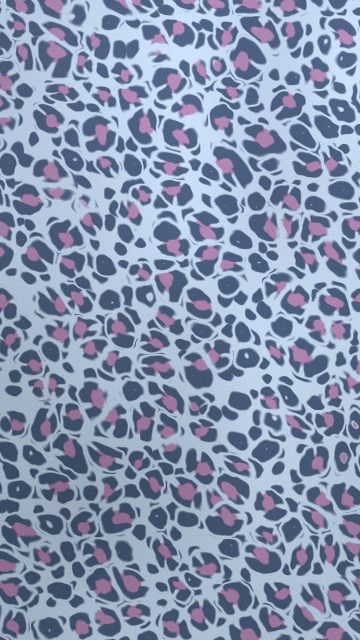
Reproduce this texture procedurally as a Shadertoy shader.

```glsl
// Leopard print on pale blue mesh fabric: navy rosettes with mauve centres.
#define COLUMNS 11.0
#define GAP 0.065
#define JITTER 0.72
#define MIN_RADIUS 0.30
#define MAX_RADIUS 0.57
#define CORE_SIZE 0.40
#define EDGE_WOBBLE 0.10
#define THREADS 105.0
#define CLOTH vec3(0.685, 0.755, 0.835)
#define NAVY vec3(0.255, 0.320, 0.430)
#define MAUVE vec3(0.615, 0.465, 0.615)

float hash(vec2 p) {
    return fract(sin(dot(p, vec2(127.1, 311.7))) * 43758.5453);
}

vec2 hash2(vec2 p) {
    return vec2(hash(p), hash(p + 37.3));
}

float noise(vec2 p) {
    vec2 i = floor(p), f = fract(p);
    f = f * f * (3.0 - 2.0 * f);
    return mix(mix(hash(i), hash(i + vec2(1, 0)), f.x),
               mix(hash(i + vec2(0, 1)), hash(i + vec2(1, 1)), f.x), f.y);
}

float smoothMax(float a, float b, float k) {
    float h = max(k - abs(a - b), 0.0) / k;
    return max(a, b) + h * h * k * 0.25;
}

vec2 direction(float angle) {
    return vec2(cos(angle), sin(angle));
}

// Oval distance, stretched along a random axis
float oval(vec2 q, float seed) {
    vec2 axis = direction(6.2832 * seed);
    return length(vec2(dot(q, axis) * 0.87, dot(q, vec2(-axis.y, axis.x)) * 1.12));
}

// Wedge-shaped cut that runs outward from the centre
float wedge(vec2 q, float angle, float width) {
    vec2 ray = direction(angle);
    float along = dot(q, ray);
    float across = abs(dot(q, vec2(-ray.y, ray.x)));
    return max(across - width - 0.12 * max(along, 0.0), -along);
}

// Returns distances to the navy lobes (x), mauve centre (y) and whole body (z)
vec3 rosette(vec2 p) {
    vec2 cell = floor(p), id = cell, q = vec2(0);
    float nearest = 9.0, second = 9.0, radius = 0.0;
    for (int y = -1; y <= 1; y++)
    for (int x = -1; x <= 1; x++) {
        vec2 c = cell + vec2(x, y);
        vec2 offset = p - c - 0.5 - JITTER * (hash2(c) - 0.5);
        float r = mix(MIN_RADIUS, MAX_RADIUS, hash(c + 71.7));
        float d = oval(offset, hash(c + 13.1)) - r;
        if (d < nearest) {
            second = nearest;
            nearest = d;
            id = c;
            q = offset;
            radius = r;
        } else second = min(second, d);
    }
    float body = smoothMax(nearest, GAP - 0.5 * (second - nearest), 0.16);

    // Off-centre core; the smallest spots stay solid
    float turn = 6.2832 * hash(id + 5.9);
    vec2 inner = q - direction(turn) * radius * 0.22;
    float solid = 1.0 - smoothstep(0.33, 0.37, radius);
    float core = oval(inner, hash(id + 23.7)) - radius * CORE_SIZE * (1.0 - solid);

    // Two or three cuts split the ring into lobes
    float cuts = min(wedge(q, turn, 0.045), wedge(q, turn + 1.6 + 1.4 * hash(id + 8.3), 0.025));
    if (hash(id + 3.3) > 0.45) cuts = min(cuts, wedge(q, turn + 4.3, 0.03));
    cuts += solid;
    float lobes = smoothMax(body, -min(core, cuts), 0.09);
    float centre = max(core - 0.09 * (1.0 - solid), body + 0.03) + solid;
    return vec3(lobes, centre, body);
}

// Small solid spots that fill the open cloth
float freckles(vec2 p, float body) {
    p *= 1.7;
    vec2 cell = floor(p);
    float d = 9.0;
    for (int y = -1; y <= 1; y++)
    for (int x = -1; x <= 1; x++) {
        vec2 c = cell + vec2(x, y);
        vec2 offset = p - c - 0.2 - 0.6 * hash2(c + 91.0);
        d = min(d, oval(offset, hash(c + 47.0)) - 0.25 - 0.17 * hash(c + 59.0));
    }
    return smoothMax(d / 1.7, 0.09 - body, 0.06);
}

void mainImage(out vec4 fragColor, in vec2 fragCoord) {
    vec2 uv = fragCoord / iResolution.xy;
    vec2 cloth = fragCoord / iResolution.x;

    // Irregular, slightly sheared layout
    vec2 p = cloth * COLUMNS + vec2(cloth.y * 2.3, 4.0);
    p += 0.35 * (vec2(noise(p * 0.8), noise(p * 0.8 + 19.0)) - 0.5);
    p += EDGE_WOBBLE * (vec2(noise(p * 5.0), noise(p * 5.0 + 31.0)) - 0.5);

    vec3 d = rosette(p);
    d.x = min(d.x, freckles(p, d.z));
    float soft = max(0.035, 0.9 * COLUMNS / iResolution.x);
    vec3 color = mix(CLOTH, MAUVE, 1.0 - smoothstep(-soft, soft, d.y));
    color = mix(color, NAVY, 1.0 - smoothstep(-soft, soft, d.x));

    // Mesh weave, broad folds and haze toward the top
    vec2 thread = cloth * THREADS * 6.2832;
    float weave = sin(thread.x) * sin(thread.y);
    float folds = noise(cloth * vec2(4.0, 2.5) + 7.0) - 0.5;
    float light = 0.95 + 0.10 * smoothstep(0.0, 0.6, uv.x) + 0.12 * folds;
    light *= mix(0.93, 1.04, smoothstep(0.0, 0.6, uv.y));
    color = color * light + 0.022 * weave + 0.02 * (hash(floor(cloth * 288.0)) - 0.5);
    color += vec3(0.035, 0.035, 0.05) * smoothstep(0.3, 1.0, uv.y);
    fragColor = vec4(clamp(color, 0.0, 1.0), 1.0);
}
```
